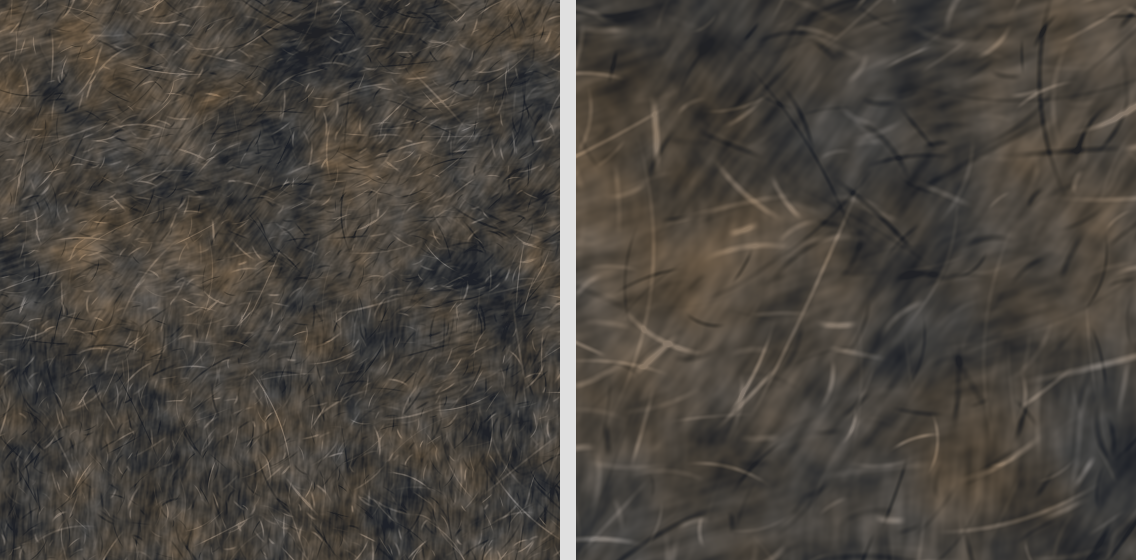
Left: the whole. Right: its middle third, enlarged.
Write a three.js fragment shader that draws this texture.

```glsl
// Dry, matted ground: dark soil patches under brown litter and thin grass straws.
// Warped gradient noise sets the soil tone, stretched noise adds soft fibres,
// and jittered cell grids scatter tapered, slightly bent straws over it.
varying vec2 vUv;

const vec3 SHADOW = vec3(0.150, 0.152, 0.160);
const vec3 EARTH = vec3(0.250, 0.238, 0.220);
const vec3 STRAW = vec3(0.440, 0.410, 0.378);
const vec3 COOL_TINT = vec3(0.95, 1.00, 1.07);
const vec3 WARM_TINT = vec3(1.08, 0.99, 0.87);
const float BASE_TONE = 0.254;
const float PATCH_SCALE = 5.0;
const float PATCH_CONTRAST = 0.13;
const float CLUMP_SCALE = 21.0;
const float CLUMP_CONTRAST = 0.085;
const float FIBRE_CONTRAST = 0.10;
const float STRAW_WIDTH = 0.0026;
const float STRAW_LIGHT = 0.17;
const float STRAW_DARK = 0.09;
const int STRAW_LAYERS = 7;

vec3 hash3(vec2 p) {
  vec3 q = fract(p.xyx * vec3(0.1031, 0.1030, 0.0973));
  q += dot(q, q.yxz + 33.33);
  return fract((q.xxy + q.yzz) * q.zyx);
}

float cornerSlope(vec2 cell, vec2 offset) {
  float a = 6.2832 * hash3(cell + 71.0).x;
  return dot(vec2(cos(a), sin(a)), offset);
}

float gradientNoise(vec2 p) {
  vec2 i = floor(p);
  vec2 f = p - i;
  vec2 u = f * f * f * (f * (f * 6.0 - 15.0) + 10.0);
  vec2 e = vec2(1.0, 0.0);
  float low = mix(cornerSlope(i, f), cornerSlope(i + e, f - e), u.x);
  float high = mix(cornerSlope(i + e.yx, f - e.yx), cornerSlope(i + 1.0, f - 1.0), u.x);
  return mix(low, high, u.y);
}

float fbm(vec2 p) {
  float sum = 0.0;
  float gain = 1.0;
  for (int i = 0; i < 4; i++) {
    sum += gain * gradientNoise(p);
    p = mat2(1.6, 1.2, -1.2, 1.6) * p + 13.7;
    gain *= 0.58;
  }
  return sum;
}

vec2 rotate(vec2 p, float angle) {
  float c = cos(angle);
  float s = sin(angle);
  return vec2(c * p.x + s * p.y, c * p.y - s * p.x);
}

// Soft fibres: noise stretched along one direction
float fibres(vec2 p, float angle) {
  vec2 q = rotate(p, angle) * vec2(26.0, 105.0);
  return gradientNoise(q) + 0.6 * gradientNoise(q * 1.9 + 31.0);
}

// One grid of straws: positive where light, negative where dark
float straws(vec2 p, float cells, float seed) {
  float sum = 0.0;
  vec2 home = floor(p * cells);
  for (int y = -1; y <= 1; y++) {
    for (int x = -1; x <= 1; x++) {
      vec2 id = home + vec2(float(x), float(y));
      vec3 place = hash3(id + seed);
      vec3 form = hash3(id + seed + 113.0);
      vec2 centre = (id + 0.15 + 0.7 * place.xy) / cells;
      float upright = 1.0 - smoothstep(0.1, 0.55, centre.y);
      float lean = gradientNoise(centre * 6.0 + 40.0);
      float angle = mix(0.45, 1.5, upright) + 1.5 * lean + 1.9 * (place.z - 0.5);
      float reach = mix(0.3, 0.85, form.x) / cells;
      vec2 d = rotate(p - centre, angle);
      d.y += (form.y - 0.5) * 0.5 * d.x * d.x / reach;
      float width = STRAW_WIDTH * mix(0.75, 1.35, fract(form.y * 7.0));
      float body = 1.0 - smoothstep(0.0, width, abs(d.y));
      body *= 1.0 - smoothstep(0.35 * reach, reach, abs(d.x));
      float light = max(form.z - 0.4, 0.0) / 0.6;
      float shade = max(0.4 - form.z, 0.0) / 0.4;
      sum += body * (STRAW_LIGHT * light * light - STRAW_DARK * shade);
    }
  }
  return sum;
}

void main() {
  vec2 p = vUv;
  vec2 warp = vec2(gradientNoise(p * 8.0), gradientNoise(p * 8.0 + 50.0));

  // Soil patches, clumps and litter
  float patches = fbm((p + 0.06 * warp) * PATCH_SCALE + 7.0);
  float clumps = fbm((p + 0.02 * warp) * CLUMP_SCALE + 90.0);
  float upperLeft = smoothstep(0.35, 1.0, p.y) * (1.0 - smoothstep(0.1, 0.6, p.x));
  float tone = BASE_TONE + PATCH_CONTRAST * patches + CLUMP_CONTRAST * clumps;
  tone += 0.035 * upperLeft;

  // Fibres lie flat above and stand upright below
  float upright = 1.0 - smoothstep(0.15, 0.55, p.y + 0.5 * warp.x);
  float flatFibres = mix(fibres(p, 0.3), fibres(p, 0.95), smoothstep(-0.2, 0.2, warp.y));
  tone += FIBRE_CONTRAST * mix(flatFibres, fibres(p, 1.5), upright);

  // Straws, from long and sparse to short and dense
  float cells = 7.0;
  for (int i = 0; i < STRAW_LAYERS; i++) {
    tone += straws(p, cells, 37.0 * float(i)) * mix(0.75, 1.2, smoothstep(-0.3, 0.3, clumps));
    cells *= 1.34;
  }

  // Tone to colour, with cool shadows and warm litter
  vec3 colour = mix(SHADOW, EARTH, clamp((tone - 0.155) / 0.085, -0.25, 1.0));
  colour = mix(colour, STRAW, clamp((tone - 0.24) / 0.17, 0.0, 1.35));
  float warmth = 0.45 + 0.6 * patches + 0.7 * fbm(p * 9.0 + 160.0) + 0.3 * upperLeft;
  colour *= mix(COOL_TINT, WARM_TINT, clamp(warmth, 0.0, 1.2));
  gl_FragColor = vec4(colour, 1.0);
}
```
